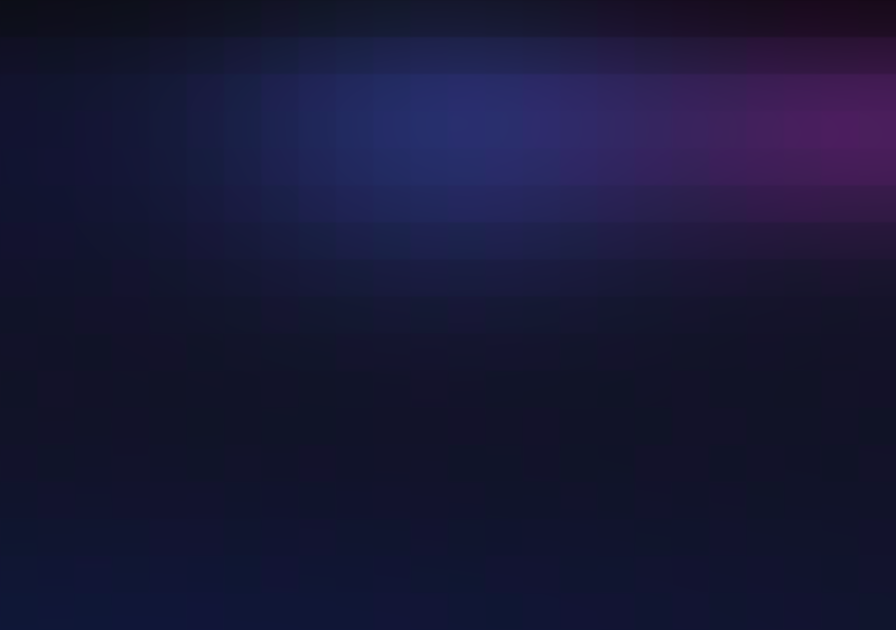
Give the GLSL for this background, as a Shadertoy shader.

```glsl
// Soft blue and violet glows on dark navy, broken into faint square tiles.

// Places and radii are fractions of the canvas, origin at the lower left.
const vec3 NAVY = vec3(0.068, 0.071, 0.148);
const vec3 BLUE_LIGHT = vec3(0.070, 0.107, 0.265);
const vec3 VIOLET_LIGHT = vec3(0.225, 0.042, 0.205);
const vec3 FLOOR_LIGHT = vec3(-0.004, 0.016, 0.075);
const vec3 SIDE_LIGHT = vec3(0.000, 0.000, 0.035);

const vec2 BLUE_CENTER = vec2(0.50, 0.80);
const vec2 BLUE_RADIUS = vec2(0.27, 0.24);
const vec2 VIOLET_CENTER = vec2(1.00, 0.79);
const vec2 VIOLET_RADIUS = vec2(0.32, 0.165);
const vec2 FLOOR_CENTER = vec2(0.10, -0.04);
const vec2 FLOOR_RADIUS = vec2(1.00, 0.25);
const vec2 SIDE_CENTER = vec2(0.00, 0.72);
const vec2 SIDE_RADIUS = vec2(0.22, 0.20);

const float SHADE_START = 0.84;
const float SHADE_END = 1.05;
const vec3 SHADE_LEFT = vec3(0.65, 0.63, 0.48);
const vec3 SHADE_RIGHT = vec3(0.72, 0.28, 0.38);

const vec2 TILE_COUNT = vec2(24.0, 17.0);
const float TILE_EDGE = 0.04;     // half width of a tile's soft border
const float TILE_FLATNESS = 0.45; // 0 = smooth gradient, 1 = flat tiles
const vec3 TILE_TINT = vec3(0.012, -0.008, 0.010);

// Elliptical Gaussian falloff, 1 at the center.
float glow(vec2 uv, vec2 center, vec2 radius) {
    vec2 d = (uv - center) / radius;
    return exp(-dot(d, d));
}

float hash(vec2 p) {
    return fract(sin(dot(p, vec2(12.9898, 78.233))) * 43758.5);
}

// Layered lights, with a dark top edge that is warmer to the right.
vec3 backdrop(vec2 uv) {
    vec3 color = NAVY;
    color += BLUE_LIGHT * glow(uv, BLUE_CENTER, BLUE_RADIUS);
    color += VIOLET_LIGHT * glow(uv, VIOLET_CENTER, VIOLET_RADIUS);
    color += FLOOR_LIGHT * glow(uv, FLOOR_CENTER, FLOOR_RADIUS);
    color += SIDE_LIGHT * glow(uv, SIDE_CENTER, SIDE_RADIUS);

    float shade = smoothstep(SHADE_START, SHADE_END, uv.y);
    vec3 shadeTint = mix(SHADE_LEFT, SHADE_RIGHT, smoothstep(0.4, 1.0, uv.x));
    return color * mix(vec3(1.0), shadeTint, shade);
}

void mainImage(out vec4 fragColor, in vec2 fragCoord) {
    vec2 uv = fragCoord / iResolution.xy;

    // Tile index and the soft step to the next tile
    vec2 p = uv * TILE_COUNT - 0.5;
    vec2 tile = floor(p);
    vec2 blend = smoothstep(0.5 - TILE_EDGE, 0.5 + TILE_EDGE, fract(p));

    // Gradient pulled toward the tile centers
    vec2 tileUv = (tile + blend + 0.5) / TILE_COUNT;
    vec3 color = backdrop(mix(uv, tileUv, TILE_FLATNESS));

    // Slight random tint per tile
    float lower = mix(hash(tile), hash(tile + vec2(1.0, 0.0)), blend.x);
    float upper = mix(hash(tile + vec2(0.0, 1.0)), hash(tile + 1.0), blend.x);
    color += TILE_TINT * (mix(lower, upper, blend.y) - 0.5);

    fragColor = vec4(clamp(color, 0.0, 1.0), 1.0);
}
```
